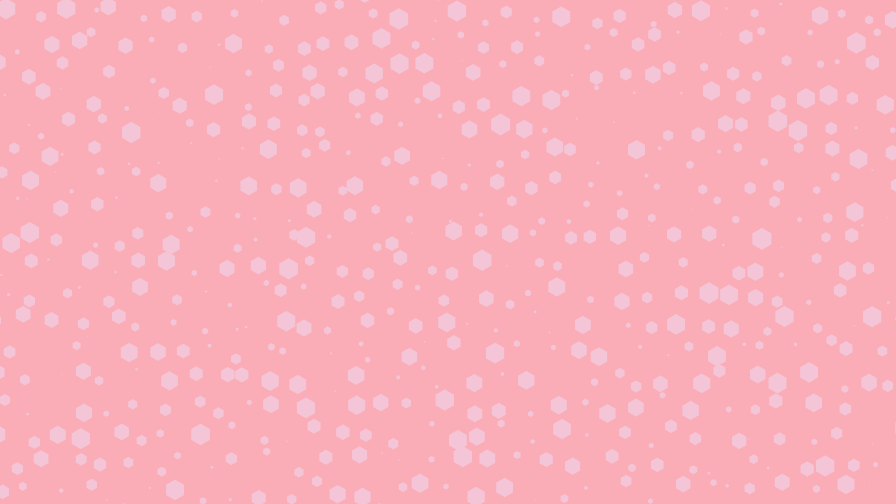
A Shadertoy shader for this pattern:

```glsl
// Scattered pale pointy-top hexagons of many sizes on a flat pink ground.
// Each cell of a randomly staggered grid holds one hexagon; its jitter shrinks
// as it grows, so that neighbours rarely touch.

const vec3 GROUND_PINK = vec3(0.980, 0.678, 0.718);
const vec3 HEXAGON_PINK = vec3(0.957, 0.773, 0.843);
const float ROWS = 18.0;          // grid rows over the canvas height
const float MAX_RADIUS = 0.392;   // largest corner radius, in cells
const float CROWDING = 0.70;      // share of the radius kept inside its cell
const uint SEED = 41u;

// Integer hash: three random values in 0..1 per cell
vec3 hash3(ivec2 cell) {
    uvec3 v = uvec3(uvec2(cell + 1024), SEED) * 1664525u + 1013904223u;
    v.x += v.y * v.z; v.y += v.z * v.x; v.z += v.x * v.y;
    v ^= v >> 16u;
    v.x += v.y * v.z; v.y += v.z * v.x; v.z += v.x * v.y;
    return vec3(v >> 8u) / 16777216.0;
}

// Signed distance to the sides of a hexagon with a corner on top
float hexagonDistance(vec2 p, float apothem) {
    p = abs(p);
    return max(p.x, dot(p, vec2(0.5, 0.866))) - apothem;
}

void mainImage(out vec4 fragColor, in vec2 fragCoord) {
    float pixel = ROWS / iResolution.y;
    vec2 p = fragCoord * pixel;
    int row = int(floor(p.y));
    float coverage = 0.0;

    for (int dy = -1; dy <= 1; dy++) {
        // Stagger every row by its own random amount
        int y = row + dy;
        float stagger = hash3(ivec2(-500, y)).x;
        int column = int(floor(p.x - stagger));

        for (int dx = -1; dx <= 1; dx++) {
            ivec2 cell = ivec2(column + dx, y);
            vec3 rnd = hash3(cell);
            float radius = MAX_RADIUS * rnd.z;
            vec2 jitter = (rnd.xy - 0.5) * (1.0 - 2.0 * CROWDING * radius);
            vec2 center = vec2(cell) + vec2(0.5 + stagger, 0.5) + jitter;

            // One-pixel edge; hexagons below a pixel fade out
            float apothem = 0.866 * radius;
            float edge = clamp(0.5 - hexagonDistance(p - center, apothem) / pixel, 0.0, 1.0);
            coverage = max(coverage, edge * min(1.0, 2.0 * apothem / pixel));
        }
    }

    fragColor = vec4(mix(GROUND_PINK, HEXAGON_PINK, coverage), 1.0);
}
```
